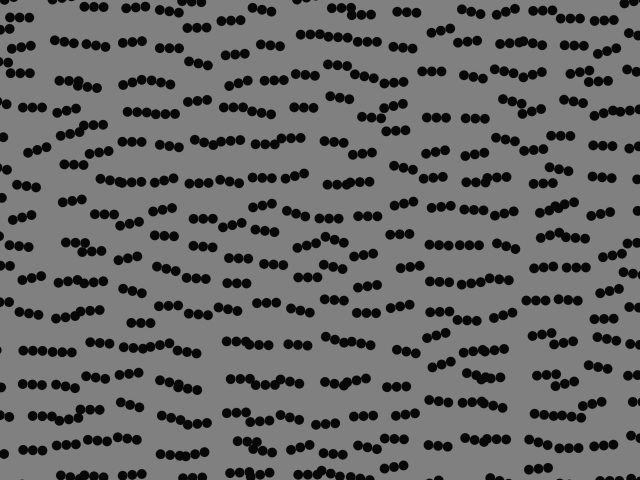
Reproduce this pattern procedurally as a Shadertoy shader.

```glsl
vec2 hash22(vec2 p) {
    vec3 q = fract(vec3(p.xyx) * vec3(0.1031, 0.1030, 0.0973));
    q += dot(q, q.yzx + 33.33);
    return fract((q.xx + q.yz) * q.zy);
}

float cornerSlope(vec2 corner, vec2 offset) {
    float angle = 6.2832 * hash22(corner + 71.0).x;
    return dot(vec2(cos(angle), sin(angle)), offset);
}

float gradientNoise(vec2 p) {
    vec2 i = floor(p), f = p - i;
    vec2 u = f * f * f * (f * (f * 6.0 - 15.0) + 10.0);
    vec2 e = vec2(1.0, 0.0);
    return mix(mix(cornerSlope(i, f), cornerSlope(i + e, f - e), u.x),
               mix(cornerSlope(i + e.yx, f - e.yx), cornerSlope(i + 1.0, f - 1.0), u.x), u.y);
}

// Three dots in a row, nearly touching
float dotTriplet(vec2 p) {
    p.x -= 0.285 * clamp(round(p.x / 0.285), -1.0, 1.0);
    return length(p) - 0.145;
}

// Offsets drift slowly down each column; tilt changes from row to row
float tripletInCell(vec2 p, vec2 cell) {
    vec2 column = vec2(cell.x * 2.0 + 0.5, cell.y * 0.3);
    vec2 drift = vec2(0.45 * gradientNoise(column + vec2(90.0, 40.3)) - 0.06,
                      0.85 * gradientNoise(column + vec2(0.0, 10.2)));
    drift.x += 0.35 * (hash22(cell + 19.0).x - 0.5);
    float tilt = 0.6 * gradientNoise(vec2(column.x + 180.0, cell.y * 1.7 + 5.4));
    vec2 axis = vec2(cos(tilt), sin(tilt));
    vec2 q = p - cell - drift;
    return dotTriplet(vec2(dot(q, axis), dot(q, vec2(-axis.y, axis.x))));
}

void mainImage(out vec4 fragColor, in vec2 fragCoord) {
    // Nineteen square cells across the canvas, centred on whole numbers
    float pixel = 19.0 / iResolution.x;
    vec2 p = fragCoord * pixel;

    float dist = 10.0;
    for (int y = -1; y <= 1; y++)
        for (int x = -1; x <= 1; x++)
            dist = min(dist, tripletInCell(p, round(p) + vec2(x, y)));

    float ink = 1.0 - smoothstep(-0.7 * pixel, 0.7 * pixel, dist);
    fragColor = vec4(mix(vec3(0.5), vec3(0.03), ink), 1.0);
}
```
